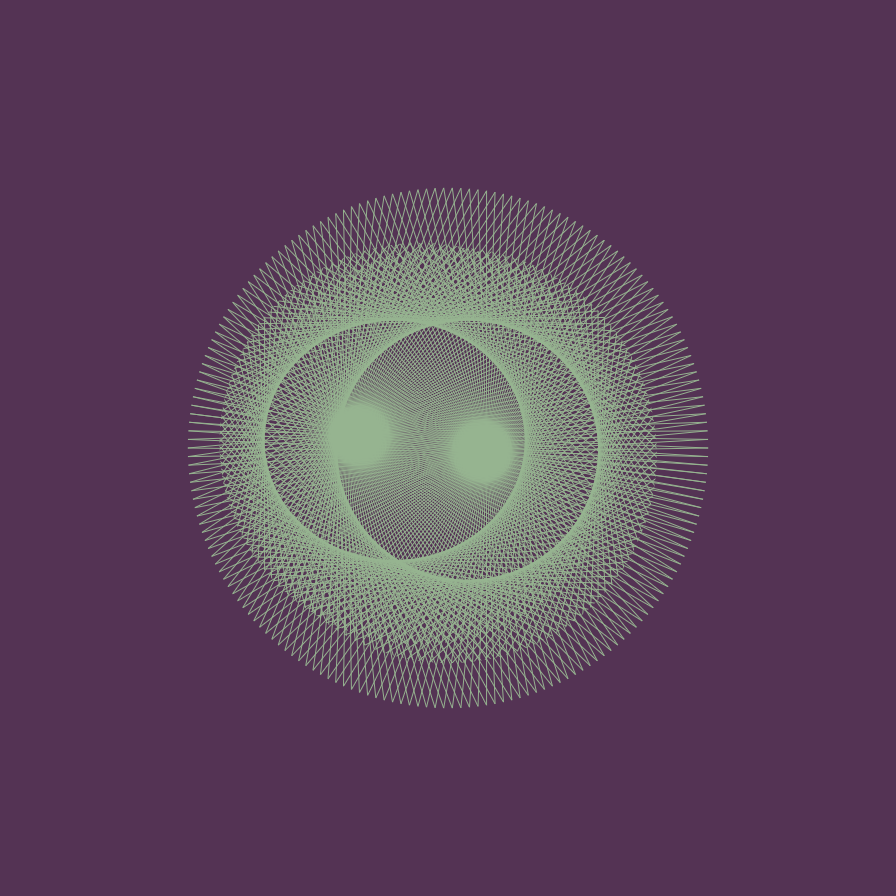
Reproduce this background procedurally as a Shadertoy shader.

```glsl
#define BACKGROUND vec3(0.33, 0.20, 0.33)
#define THREAD vec3(0.588, 0.706, 0.565)
#define CENTER vec2(0.5)
#define RADIUS 0.2904
#define TIPS 190.0
#define TANGENTS 130.0
#define WIDTH 0.0011
#define TAU 6.2831853

// Coverage of one thread; fades to mean density where threads crowd together
float threadCoverage(float dist, float spacing, float px) {
    float line = clamp((0.5 * (WIDTH + px) - dist) / px, 0.0, 1.0) * min(1.0, WIDTH / px);
    float density = min(1.0, WIDTH / max(spacing, 1e-6));
    return mix(line, density, 1.0 - smoothstep(0.7 * px, 2.2 * px, spacing));
}

float discMask(vec2 p, vec2 center, float radius, float px) {
    return clamp((radius - length(p - center)) / px + 0.5, 0.0, 1.0);
}

float snapAngle(float angle, float count) {
    return round(angle * count / TAU) * TAU / count;
}

// Rays joining a focus to evenly spaced tips on the outer circle
float pencil(vec2 p, vec2 focus, float px) {
    vec2 v = p - focus;
    float dist = max(length(v), 1e-5);
    vec2 dir = v / dist;
    vec2 q = focus - CENTER;
    float b = dot(q, dir);
    float reach = -b + sqrt(b * b - dot(q, q) + RADIUS * RADIUS);
    vec2 hit = q + dir * reach;
    float angle = snapAngle(atan(hit.y, hit.x), TIPS);
    vec2 ray = normalize(RADIUS * vec2(cos(angle), sin(angle)) - q);
    float spacing = TAU / TIPS * RADIUS * dist / reach;
    return threadCoverage(abs(v.x * ray.y - v.y * ray.x), spacing, px);
}

// One of the two tangents reaching p from an elliptic ring
float tangent(vec2 p, vec2 center, vec2 radii, float side, float px) {
    vec2 d = (p - center) / radii;
    float len = length(d);
    float outer = max(len, 1.00001);
    float angle = snapAngle(atan(d.y, d.x) + side * acos(1.0 / outer), TANGENTS);
    vec2 normal = vec2(cos(angle), sin(angle));
    float dist = abs(dot(d, normal) - 1.0) / length(normal / radii);
    float spacing = TAU / TANGENTS * sqrt(outer * outer - 1.0) * radii.x;
    float mask = clamp((len - 1.0) * radii.y / px + 0.5, 0.0, 1.0);
    return threadCoverage(dist, spacing, px) * mask;
}

// Remaining background after both tangent families of a ring
float ringGap(vec2 p, vec2 center, vec2 radii, float limit, float px) {
    float a = tangent(p, center, radii, 1.0, px) * limit;
    float b = tangent(p, center, radii, -1.0, px) * limit;
    return (1.0 - a) * (1.0 - b);
}

void mainImage(out vec4 fragColor, in vec2 fragCoord) {
    float px = 1.0 / min(iResolution.x, iResolution.y);
    vec2 p = (fragCoord - 0.5 * iResolution.xy) * px + 0.5;
    float disc = discMask(p, CENTER, RADIUS, px);
    float gap = 1.0;

    if (disc > 0.0) {
        // Two bright foci
        gap *= 1.0 - pencil(p, vec2(0.388, 0.516), px);
        gap *= 1.0 - pencil(p, vec2(0.543, 0.496), px);

        // Two overlapping rings, each with its own tangent extent
        float leftLimit = discMask(p, vec2(0.469, 0.505), 0.224, px);
        float rightLimit = discMask(p, vec2(0.501, 0.492), 0.232, px);
        gap *= ringGap(p, vec2(0.4405, 0.5085), vec2(0.1452, 0.1335), leftLimit, px);
        gap *= ringGap(p, vec2(0.522, 0.4975), vec2(0.1455, 0.1445), rightLimit, px);
    }

    fragColor = vec4(mix(BACKGROUND, THREAD, (1.0 - gap) * disc), 1.0);
}
```
